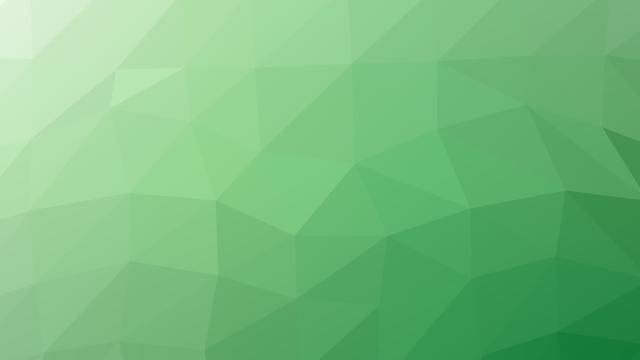
Reproduce this background procedurally as a WebGL 2 fragment shader.

```glsl
#version 300 es
precision highp float;

uniform vec2 u_resolution;
out vec4 fragColor;

// Lengths are in canvas heights, with y measured down from the top edge.
const vec2 CANVAS = vec2(16.0 / 9.0, 1.0);
const vec2 CELL = vec2(0.243, 0.208);
const vec2 LATTICE_ORIGIN = vec2(0.104, -0.035);

vec2 hash2(vec2 p) {
    vec2 k = vec2(dot(p, vec2(127.1, 311.7)), dot(p, vec2(269.5, 183.3)));
    return 2.0 * fract(sin(k) * 43758.545) - 1.0;
}

float gradientNoise(vec2 p) {
    vec2 i = floor(p);
    vec2 f = fract(p);
    vec2 u = f * f * (3.0 - 2.0 * f);
    vec2 e = vec2(1.0, 0.0);
    float top = mix(dot(hash2(i), f), dot(hash2(i + e), f - e), u.x);
    float low = mix(dot(hash2(i + e.yx), f - e.yx), dot(hash2(i + 1.0), f - 1.0), u.x);
    return mix(top, low, u.y);
}

// Four evenly spaced colour stops
vec3 ramp(float t, vec3 a, vec3 b, vec3 c, vec3 d) {
    float s = clamp(t, 0.0, 1.0) * 3.0;
    vec3 color = mix(a, b, min(s, 1.0));
    color = mix(color, c, clamp(s - 1.0, 0.0, 1.0));
    return mix(color, d, clamp(s - 2.0, 0.0, 1.0));
}

// Pale green at the upper left, deep green at the lower right
vec3 greenField(vec2 p) {
    vec2 t = clamp(p / CANVAS, 0.0, 1.0);
    vec3 top = ramp(t.x, vec3(0.91, 0.97, 0.89), vec3(0.69, 0.88, 0.66),
                         vec3(0.53, 0.79, 0.55), vec3(0.45, 0.68, 0.47));
    vec3 middle = ramp(t.x, vec3(0.70, 0.88, 0.68), vec3(0.545, 0.82, 0.54),
                            vec3(0.36, 0.72, 0.43), vec3(0.28, 0.59, 0.33));
    vec3 bottom = ramp(t.x, vec3(0.53, 0.74, 0.54), vec3(0.38, 0.66, 0.41),
                            vec3(0.20, 0.58, 0.31), vec3(0.05, 0.46, 0.21));
    vec3 upper = mix(top, middle, min(t.y * 2.0, 1.0));
    return mix(upper, bottom, max(t.y * 2.0 - 1.0, 0.0));
}

// Lattice corner, bent by a broad wave and a little jitter
vec2 meshVertex(vec2 id) {
    float lean = -0.46 * smoothstep(0.0, 3.0, id.x) * (1.0 - smoothstep(2.0, 3.0, id.y));
    float wave = 0.36 * sin(1.257 * (id.x - 2.4)) * smoothstep(1.0, 2.0, id.y);
    return LATTICE_ORIGIN + CELL * (id + vec2(lean, wave) + 0.1 * hash2(id));
}

float cross2(vec2 a, vec2 b) {
    return a.x * b.y - a.y * b.x;
}

float edgeDistance(vec2 p, vec2 a, vec2 b) {
    return cross2(normalize(b - a), p - a);
}

// Smooth triangle coverage, corners in clockwise order on screen
float coverage(vec2 p, vec2 a, vec2 b, vec2 c, float pixel) {
    float d = min(edgeDistance(p, a, b), min(edgeDistance(p, b, c), edgeDistance(p, c, a)));
    return clamp(0.5 + d / pixel, 0.0, 1.0);
}

// Weighted facet colour in rgb, weight in a
vec4 facet(vec2 p, vec2 a, vec2 b, vec2 c, float pixel) {
    float weight = coverage(p, a, b, c, pixel);
    if (weight <= 0.0) return vec4(0.0);
    vec2 center = (a + b + c) / 3.0;
    float shade = 0.06 * gradientNoise(center * 7.0);
    vec3 color = greenField(mix(center, p, 0.3)) + shade;
    return vec4(color, 1.0) * weight;
}

void main() {
    float pixel = 1.0 / u_resolution.y;
    vec2 p = vec2(gl_FragCoord.x, u_resolution.y - gl_FragCoord.y) * pixel;
    vec2 home = floor((p - LATTICE_ORIGIN) / CELL);

    // Split each nearby cell into two facets
    vec4 sum = vec4(0.0);
    for (int y = -1; y <= 1; y++) {
        for (int x = -1; x <= 1; x++) {
            vec2 id = home + vec2(x, y);
            vec2 a = meshVertex(id);
            vec2 b = meshVertex(id + vec2(1.0, 0.0));
            vec2 c = meshVertex(id + vec2(0.0, 1.0));
            vec2 d = meshVertex(id + 1.0);
            bool falling = id.x > 3.0 && id.y > 0.0 && id.y < 4.0;
            sum += facet(p, a, b, falling ? d : c, pixel);
            sum += facet(p, falling ? a : b, d, c, pixel);
        }
    }
    vec3 color = sum.a > 0.0 ? sum.rgb / sum.a : greenField(p);
    fragColor = vec4(clamp(color, 0.0, 1.0), 1.0);
}
```
